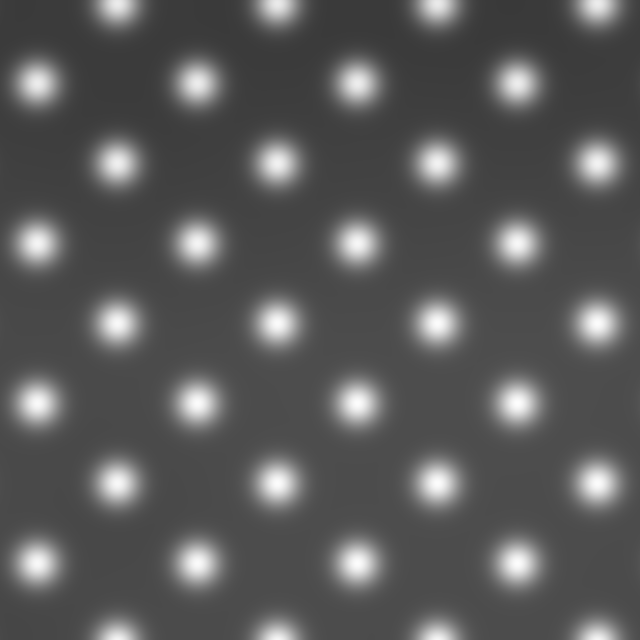
Write a WebGL 2 fragment shader that draws this pattern.

```glsl
#version 300 es
precision highp float;
// Soft white glowing dots on a dark grey, unevenly lit ground.
// Two square lattices, offset by half a cell, make the staggered rows;
// each dot is a Gaussian added to a vertical gradient with faint mottling.

uniform vec2 u_resolution;
out vec4 fragColor;

const float REPEATS = 4.0;                      // cells across and down
const vec2 FIRST_DOT = vec2(0.0586, 0.1198);    // centre of one dot
const float DOT_SIGMA = 0.0235;                 // dot softness
const float DOT_GLOW = 0.69;                    // brightness added at a centre
const float GROUND_TOP = 0.232;
const float GROUND_BOTTOM = 0.297;
const vec2 FADE_RANGE = vec2(0.42, 0.95);       // heights where the ground darkens
const float LEFT_SHADE = 0.016;
const float MOTTLE_SCALE = 5.0;
const float MOTTLE_DEPTH = 0.014;

float hash(vec2 p) {
    vec3 q = fract(vec3(p.xyx) * 0.1031);
    q += dot(q, q.yzx + 33.33);
    return fract((q.x + q.y) * q.z);
}

float valueNoise(vec2 p) {
    vec2 cell = floor(p);
    vec2 f = fract(p);
    f = f * f * (3.0 - 2.0 * f);
    float low = mix(hash(cell), hash(cell + vec2(1.0, 0.0)), f.x);
    float high = mix(hash(cell + vec2(0.0, 1.0)), hash(cell + vec2(1.0)), f.x);
    return mix(low, high, f.y);
}

// Gaussian dots on a square lattice with one dot at the given centre
float dotLattice(vec2 uv, vec2 centre) {
    vec2 offset = (fract((uv - centre) * REPEATS + 0.5) - 0.5) / REPEATS;
    return exp(-dot(offset, offset) / (2.0 * DOT_SIGMA * DOT_SIGMA));
}

// Dark ground: lighter below, a little shaded at the left
float groundTone(vec2 uv) {
    float darkening = smoothstep(FADE_RANGE.x, FADE_RANGE.y, uv.y);
    float tone = mix(GROUND_BOTTOM, GROUND_TOP, darkening);
    tone -= LEFT_SHADE * (1.0 - smoothstep(0.0, 0.6, uv.x)) * (1.0 - darkening);
    return tone + MOTTLE_DEPTH * (valueNoise(uv * MOTTLE_SCALE) - 0.5);
}

void main() {
    vec2 uv = gl_FragCoord.xy / u_resolution;
    float dots = dotLattice(uv, FIRST_DOT)
               + dotLattice(uv, FIRST_DOT + 0.5 / REPEATS);
    float tone = groundTone(uv) + DOT_GLOW * dots;
    fragColor = vec4(vec3(clamp(tone, 0.0, 1.0)), 1.0);
}
```
